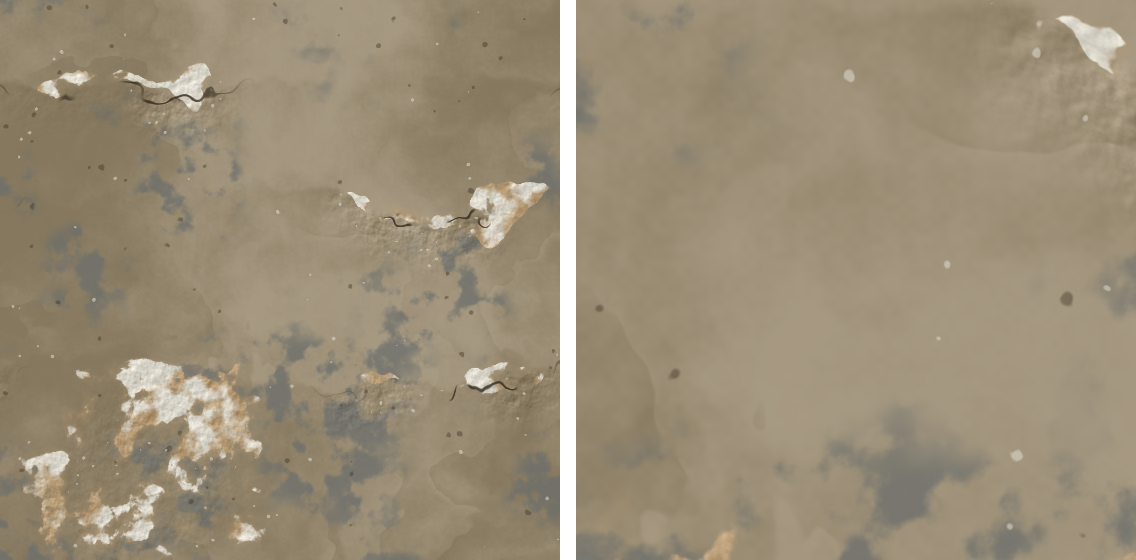
Left: the whole. Right: its middle third, enlarged.
This texture is drawn by a three.js fragment shader. Its source:

```glsl
varying vec2 vUv;

#define DARK_MUD vec3(0.525, 0.470, 0.368)
#define LIGHT_MUD vec3(0.655, 0.602, 0.508)
#define BLUE_STAIN vec3(0.42, 0.43, 0.42)
#define OCHRE vec3(0.70, 0.59, 0.44)
#define LIME_WHITE vec3(0.87, 0.86, 0.82)
#define CRACK_BROWN vec3(0.22, 0.18, 0.13)
#define PATCH_CENTER vec2(0.235, 0.14)
#define PATCH_RADIUS vec2(0.19, 0.21)
#define CRUST_SCALE 24.0
#define LEDGES 3

float hash(vec2 p) {
  return fract(sin(dot(p, vec2(127.1, 311.7))) * 43758.5453);
}

float noise(vec2 p) {
  vec2 i = floor(p), f = fract(p);
  f = f * f * (3.0 - 2.0 * f);
  return mix(mix(hash(i), hash(i + vec2(1.0, 0.0)), f.x),
             mix(hash(i + vec2(0.0, 1.0)), hash(i + 1.0), f.x), f.y);
}

float fbm(vec2 p) {
  float sum = 0.0, amp = 0.516;
  for (int i = 0; i < 5; i++) {
    sum += amp * noise(p);
    p = mat2(0.8, 0.6, -0.6, 0.8) * p * 2.03 + 17.3;
    amp *= 0.5;
  }
  return sum;
}

// Sparse round flecks, one candidate per grid cell
float flecks(vec2 p, float scale, float share) {
  vec2 cell = floor(p * scale), f = fract(p * scale);
  vec2 spot = 0.3 + 0.4 * vec2(hash(cell + 3.1), hash(cell + 8.7));
  float radius = mix(0.1, 0.27, hash(cell + 5.3));
  float dist = length(f - spot) + 0.2 * (noise(p * scale * 4.0) - 0.5);
  return step(1.0 - share, hash(cell)) * smoothstep(radius, radius - 0.12, dist);
}

// Smeared mud: soft clouds, overlapping trowel edges and fine grain
float mudTone(vec2 p, vec2 warp) {
  float clouds = fbm(p * vec2(3.2, 4.0) + warp * 1.6);
  float layers = fbm(p * 2.2 + warp * 0.9 + 41.0) * 7.0;
  float smear = fract(layers);
  smear *= smoothstep(1.0, 0.93, smear);
  float edgeGate = smoothstep(0.4, 0.65, noise(p * 5.0 + 9.0));
  return clouds + 0.14 * edgeGate * (smear - 0.45)
       + 0.12 * (fbm(p * 34.0) - 0.5) + 0.05 * (noise(p * 210.0) - 0.5);
}

void main() {
  vec2 p = vUv;
  vec2 warp = vec2(fbm(p * 4.0 + 3.0), fbm(p * 4.0 + 29.0)) - 0.5;
  float tone = mudTone(p, warp);

  // Large flaking patch
  float cover = 1.0 - length((p + warp * 0.25 - PATCH_CENTER) / PATCH_RADIUS);
  float density = mix(-0.04, 0.12, smoothstep(0.05, 0.28, p.y + warp.x * 0.3));
  float grit = 0.35 * smoothstep(0.0, 0.3, cover);
  float crack = 0.0;

  // Horizontal ledges: lit above, shaded below, crusted along the lip
  for (int i = 0; i < LEDGES; i++) {
    float k = float(i);
    vec2 center = vec2(0.8 - 0.3 * k * (k - 1.0), 0.34 + 0.37 * k - 0.06 * k * k);
    float dx = fract(p.x - center.x + 0.5) - 0.5;
    float lip = center.y + 0.16 * (fbm(vec2(dx * 6.0, k * 7.3 + 2.0)) - 0.5);
    float dy = p.y - lip;
    float reach = smoothstep(0.27, 0.13, abs(dx));
    float bulge = noise(vec2(dx * 13.0, k * 5.1 + 1.0));
    float thick = 0.003 + 0.055 * bulge * bulge - 0.06 * (1.0 - reach);
    float ledgeCover = (thick - abs(dy + warp.y * 0.05)) / 0.03;
    density = mix(density, 0.12, step(cover, ledgeCover));
    cover = max(cover, ledgeCover);

    float wide = smoothstep(0.5, 0.2, abs(dx));
    float below = smoothstep(0.006, -0.012, dy);
    tone += wide * mix(0.07 * exp(-max(dy, 0.0) / 0.07),
                       -0.15 * exp(min(dy, 0.0) / 0.05), below);
    grit = max(grit, reach * below * smoothstep(-0.12, -0.02, dy)
                     * smoothstep(0.35, 0.6, noise(vec2(dx * 5.0, k + 4.0))));
    float split = abs(dy + 0.012 + 0.05 * (noise(p * 45.0) - 0.5));
    crack = max(crack, reach * smoothstep(0.005, 0.001, split)
                       * smoothstep(0.62, 0.75, noise(p * 17.0 + k)));
  }

  vec3 color = mix(DARK_MUD, LIGHT_MUD, smoothstep(0.2, 0.8, tone));

  // Blue-grey stains, strongest along a falling diagonal
  float diagonal = (dot(p, vec2(0.85, 0.53)) - 0.62) / 0.1;
  float stainZone = smoothstep(0.46, 0.66, fbm(p * 6.0 + 63.0) + 0.1 * exp(-diagonal * diagonal));
  float stain = stainZone * smoothstep(0.44, 0.66, fbm(p * 30.0 + 11.0));
  color = mix(color, BLUE_STAIN, 0.75 * stain);

  // Gritty relief and scattered flecks
  vec2 lightStep = vec2(-0.0025, 0.003);
  float relief = fbm(p * 60.0) - fbm((p + lightStep) * 60.0);
  color += grit * relief * 0.45;
  color = mix(color, CRACK_BROWN, 0.4 * flecks(p, 42.0, 0.04));
  color = mix(color, LIME_WHITE, 0.55 * flecks(p + 0.37, 70.0, 0.015 + 0.14 * grit));

  // Lime crust, broken into ochre and white flakes
  float flakes = fbm(p * CRUST_SCALE + warp * 2.0);
  float crust = min(cover * 1.5, density) + 1.35 * (flakes - 0.5);
  float halo = smoothstep(-0.15, 0.08, crust) * smoothstep(-0.25, 0.1, cover);
  float whiteness = smoothstep(0.36, 0.58, fbm(p * 19.0 + 87.0) + 0.25 * crust);
  vec3 lime = mix(OCHRE, LIME_WHITE, whiteness) + relief * 0.55;
  color = mix(color, OCHRE, 0.3 * halo);
  color = mix(color, lime, 0.92 * smoothstep(0.02, 0.12, crust));
  color = mix(color, CRACK_BROWN, 0.85 * crack);

  gl_FragColor = vec4(color, 1.0);
}
```
